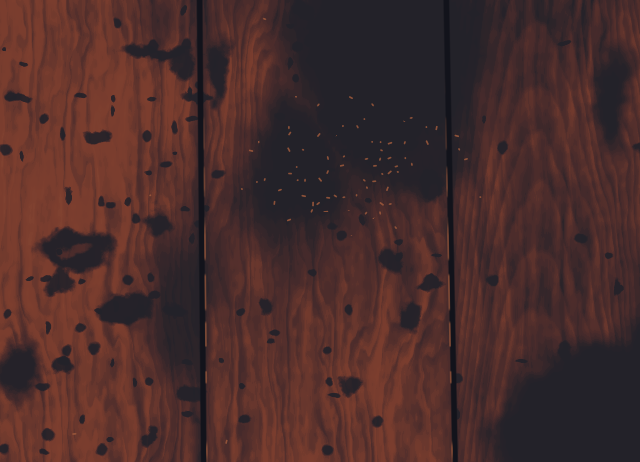
Give the GLSL for this texture, as a WebGL 2 fragment shader.

```glsl
#version 300 es
precision highp float;

uniform vec2 u_resolution;
out vec4 outColor;

const vec3 CHAR = vec3(0.137, 0.132, 0.160);
const vec3 UMBER = vec3(0.285, 0.168, 0.168);
const vec3 RUST = vec3(0.480, 0.240, 0.180);
const vec3 AMBER = vec3(0.620, 0.350, 0.230);
const vec3 SEAM = vec3(0.070, 0.075, 0.105);

float hash(vec2 p) {
  vec3 q = fract(p.xyx * vec3(0.1031, 0.1030, 0.0973));
  q += dot(q, q.yzx + 33.33);
  return fract((q.x + q.y) * q.z);
}

float noise(vec2 p) {
  vec2 i = floor(p), f = fract(p);
  f = f * f * (3.0 - 2.0 * f);
  return mix(mix(hash(i), hash(i + vec2(1, 0)), f.x),
             mix(hash(i + vec2(0, 1)), hash(i + vec2(1, 1)), f.x), f.y);
}

float fbm(vec2 p) {
  float sum = 0.0, amp = 0.5;
  for (int i = 0; i < 5; i++) {
    sum += amp * noise(p);
    p = p * 2.03 + 17.3;
    amp *= 0.5;
  }
  return sum;
}

// Soft ellipse: 1 inside, 0 outside
float blob(vec2 p, vec2 center, vec2 radius, float soft) {
  return 1.0 - smoothstep(1.0 - soft, 1.0 + soft, length((p - center) / radius));
}

// Ragged spots scattered over a jittered grid
float spots(vec2 p, float cells, float density, float seed) {
  vec2 q = p * cells + 0.45 * (vec2(fbm(p * 30.0), fbm(p * 30.0 + 9.0)) - 0.5);
  vec2 base = floor(q);
  float cover = 0.0;
  for (int j = -1; j <= 1; j++)
    for (int i = -1; i <= 1; i++) {
      vec2 cell = base + vec2(i, j), key = cell + seed;
      vec2 center = cell + 0.2 + 0.6 * vec2(hash(key), hash(key + 41.0));
      vec2 radius = mix(vec2(0.10), vec2(0.36), vec2(hash(key + 7.0), hash(key + 13.0)));
      cover = max(cover, step(hash(key + 29.0), density) * blob(q, center, radius, 0.25));
    }
  return cover;
}

// Short bright scratches, one per chosen cell
float scratches(vec2 p, float cells, float density, float pixel) {
  vec2 q = p * cells, cell = floor(q);
  float angle = 6.2832 * hash(cell + 3.0);
  vec2 dir = vec2(cos(angle), sin(angle));
  vec2 d = fract(q) - 0.3 - 0.4 * vec2(hash(cell + 5.0), hash(cell + 8.0));
  float along = clamp(dot(d, dir), -0.2, 0.2) * hash(cell + 11.0);
  float line = 1.0 - smoothstep(0.03, 0.06 + pixel * cells, length(d - dir * along));
  return line * step(hash(cell + 19.0), density);
}

// Growth rings: a sharp dark edge followed by a slow fade
float rings(float level) {
  float f = fract(level);
  return smoothstep(0.0, 0.75, f) * (1.0 - smoothstep(0.82, 1.0, f));
}

// Broad charred areas with smoky borders
float scorch(vec2 p) {
  vec2 q = p + 0.16 * (vec2(fbm(p * 6.0), fbm(p * 6.0 + 31.0)) - 0.5);
  float s = blob(q, vec2(0.82, 0.88), vec2(0.21, 0.30), 0.40);
  s = max(s, blob(q, vec2(0.63, 0.61), vec2(0.13, 0.17), 0.50));
  s = max(s, 0.9 * blob(q, vec2(0.90, 0.66), vec2(0.11, 0.10), 0.60));
  s = max(s, blob(q, vec2(1.28, 0.06), vec2(0.20, 0.20), 0.18));
  s = max(s, blob(q, vec2(1.40, 0.27), vec2(0.08, 0.17), 0.45));
  s = max(s, blob(q, vec2(1.31, 0.78), vec2(0.035, 0.12), 0.60));
  return max(s, 0.8 * blob(q, vec2(0.39, 0.33), vec2(0.08, 0.19), 0.60));
}

// Compact dark stains on the left board and beside its seam
float stains(vec2 p) {
  vec2 q = p + 0.06 * (vec2(fbm(p * 22.0), fbm(p * 22.0 + 5.0)) - 0.5);
  float s = blob(q, vec2(0.17, 0.46), vec2(0.085, 0.042), 0.20);
  s *= 1.0 - 0.5 * blob(q, vec2(0.17, 0.46), vec2(0.030, 0.014), 0.40);
  s = max(s, blob(q, vec2(0.27, 0.335), vec2(0.050, 0.038), 0.20));
  s = max(s, blob(q, vec2(0.04, 0.20), vec2(0.055, 0.060), 0.40));
  s = max(s, blob(q, vec2(0.34, 0.88), vec2(0.065, 0.017), 0.25));
  return max(s, blob(q, vec2(0.47, 0.84), vec2(0.027, 0.065), 0.35));
}

vec3 ramp(float t) {
  vec3 c = mix(CHAR, UMBER, smoothstep(0.0, 0.45, t));
  c = mix(c, RUST, smoothstep(0.35, 0.85, t));
  return mix(c, AMBER, 0.6 * smoothstep(0.85, 1.3, t));
}

void main() {
  vec2 p = gl_FragCoord.xy / u_resolution.y;
  float pixel = 1.0 / u_resolution.y;

  // Three upright boards parted by two leaning seams
  float seamA = p.x - mix(0.441, 0.432, p.y);
  float seamB = p.x - mix(0.985, 0.966, p.y);
  float board = step(0.0, seamA) + step(0.0, seamB);
  float gap = min(abs(seamA), abs(seamB));

  // Grain: wavy streaks, with arched rings on the right board
  float warp = fbm(p * vec2(7.0, 2.5) + board * 20.0) - 0.5;
  float streak = fbm(vec2(p.x * 55.0 + warp * 7.0, p.y * 2.5 + board * 9.0));
  float dx = p.x - 1.17 + 0.05 * warp;
  float arch = rings(8.0 * (p.y + 26.0 * dx * dx) + 2.5 * warp);
  float lines = rings(p.x * 34.0 + warp * 9.0 + 0.8 * p.y);
  float grain = mix(lines, arch, step(1.5, board)) - 0.5;

  // Board tone, then char and stains
  float tone = board < 0.5 ? 0.84 - 0.65 * p.x : (board < 1.5 ? 0.62 - 0.12 * p.y : 0.52);
  tone += 0.16 * grain + 0.55 * (streak - 0.5) + 0.5 * (fbm(p * 5.0 + 3.0) - 0.5);
  tone += 0.10 * (noise(p * vec2(110.0, 65.0)) - 0.5);
  tone -= 0.12 * smoothstep(0.75, 1.0, p.y);
  tone *= 1.0 - 0.96 * scorch(p);
  tone *= 1.0 - 0.92 * stains(p);
  float density = board < 0.5 ? 0.22 : (board < 1.5 ? 0.16 : 0.06);
  tone *= 1.0 - 0.85 * spots(p, 11.0, density, 2.0);
  tone *= 1.0 - 0.85 * spots(p, 26.0, density * 0.7, 57.0);
  tone *= mix(0.55, 1.0, smoothstep(0.0, 0.03, gap));
  tone = mix(tone, floor(tone * 14.0 + 0.5) / 14.0, 0.5);
  vec3 color = ramp(clamp(tone, 0.0, 1.3));

  // Scratches, seams and their worn glinting edges
  float worn = blob(p, vec2(0.76, 0.64), vec2(0.20, 0.11), 0.7);
  color = mix(color, AMBER, 0.85 * scratches(p, 60.0, 0.28 * worn, pixel));
  color = mix(color, SEAM, 1.0 - smoothstep(0.004, 0.006 + pixel, gap));
  float edge = min(abs(seamA - 0.007), abs(seamB + 0.006));
  float glint = smoothstep(0.55, 0.75, noise(vec2(board * 5.0, p.y * 38.0)));
  glint *= 1.0 - smoothstep(0.0005, 0.001 + pixel, edge);
  color = mix(color, AMBER, 0.7 * glint * (1.0 - smoothstep(0.5, 0.85, p.y)));
  outColor = vec4(color, 1.0);
}
```
